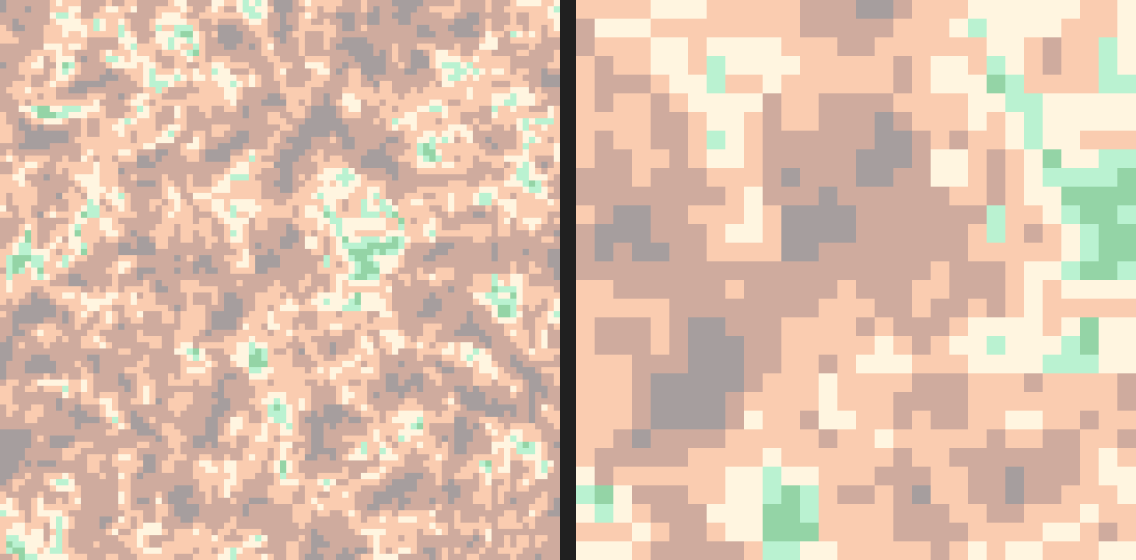
Left: the whole. Right: its middle third, enlarged.
A WebGL 1 fragment shader for this texture:

```glsl
precision highp float;
// Blocky mosaic of short winding streaks in mauve, peach, cream, grey and mint.
uniform vec2 u_resolution;

#define CELLS 90.0         // blocks across the canvas
#define STREAK_SIZE 2.7    // streak width, in blocks
#define GRAIN_SIZE 1.5     // fine speckle, in blocks
#define BROAD_SIZE 13.0    // light and dark regions, in blocks
#define BEND_SIZE 15.0     // distance over which streaks turn, in blocks
#define TURN 7.0           // range of streak directions, in radians
#define GREY_TOP -1.26     // height limits between the colours
#define MAUVE_TOP -0.05
#define PEACH_TOP 1.0
#define CREAM_TOP 1.85
#define MINT_TOP 2.45

const vec3 GREY  = vec3(0.65, 0.62, 0.62);
const vec3 MAUVE = vec3(0.81, 0.67, 0.62);
const vec3 PEACH = vec3(0.98, 0.80, 0.69);
const vec3 CREAM = vec3(1.00, 0.96, 0.88);
const vec3 MINT  = vec3(0.73, 0.95, 0.82);
const vec3 GREEN = vec3(0.58, 0.83, 0.65);

float hash(vec2 p) {
  vec3 q = fract(vec3(p.xyx) * 0.1031);
  q += dot(q, q.yzx + 33.33);
  return fract((q.x + q.y) * q.z);
}

// Value noise scaled to zero mean and unit deviation.
float noise(vec2 p) {
  vec2 i = floor(p), f = fract(p);
  f = f * f * (3.0 - 2.0 * f);
  float low = mix(hash(i), hash(i + vec2(1.0, 0.0)), f.x);
  float high = mix(hash(i + vec2(0.0, 1.0)), hash(i + 1.0), f.x);
  return (mix(low, high, f.y) - 0.5) / 0.2145;
}

// Noise averaged along a slowly turning direction.
float streaks(vec2 p) {
  float angle = 0.9 + TURN * 0.2145 * noise(p / BEND_SIZE + 71.3);
  vec2 along = vec2(cos(angle), sin(angle));
  float sum = 0.0;
  for (int k = -1; k <= 1; k++) {
    sum += noise(p / STREAK_SIZE + along * float(k) + 137.6);
  }
  return sum / 1.92;
}

// Height of a block; low ground is smooth, high ground is speckled.
float height(vec2 block) {
  float base = 0.81 * streaks(block) + 0.40 * noise(block / BROAD_SIZE + 23.7);
  float roughness = mix(0.25, 0.58, smoothstep(-1.5, 1.0, base));
  return base + roughness * noise(block / GRAIN_SIZE + 311.2);
}

vec3 blockColor(vec2 block) {
  float h = height(block);
  vec3 color = mix(GREY, MAUVE, step(GREY_TOP, h));
  color = mix(color, PEACH, step(MAUVE_TOP, h));
  color = mix(color, CREAM, step(PEACH_TOP, h));
  color = mix(color, MINT, step(CREAM_TOP, h));
  return mix(color, GREEN, step(MINT_TOP, h));
}

void main() {
  float pixel = CELLS / min(u_resolution.x, u_resolution.y);
  vec2 p = gl_FragCoord.xy * pixel - 0.5;
  vec2 corner = floor(p);

  // Blend the four nearest blocks over one pixel at their borders.
  vec2 t = clamp((fract(p) - 0.5) / pixel + 0.5, 0.0, 1.0);
  vec3 color = vec3(0.0);
  for (int y = 0; y <= 1; y++) {
    for (int x = 0; x <= 1; x++) {
      vec2 side = vec2(float(x), float(y));
      vec2 weight = mix(1.0 - t, t, side);
      color += weight.x * weight.y * blockColor(corner + side);
    }
  }
  gl_FragColor = vec4(color, 1.0);
}
```
